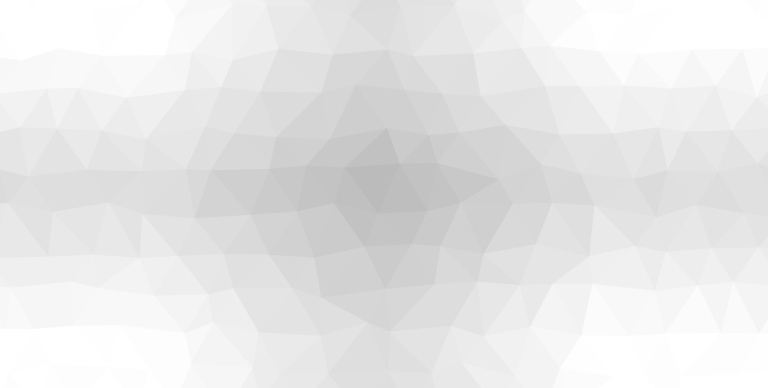
A Shadertoy shader for this background:

```glsl
// A pale low-poly backdrop: flat grey triangles darken toward a soft cross.
// A staggered, jittered lattice is split along the shorter diagonals, and each
// triangle takes the tone of two crossing linear ramps at its centroid.

#define CENTRE vec2(0.492, 0.508)  // crossing point, share of the canvas
#define REACH vec2(0.57, 0.385)    // half widths of the bands, in heights
#define DEPTH vec2(0.138, 0.135)   // darkness of upright and level bands
#define CELL vec2(0.116, 0.102)    // lattice spacing, in heights
#define JITTER vec2(0.54, 0.42)    // vertex scatter, share of a cell
#define GRAIN 0.016                // tone variation between triangles

vec2 hash2(vec2 id) {
    vec3 h = fract(vec3(id.xyx) * vec3(0.1031, 0.1030, 0.0973));
    h += dot(h, h.yzx + 33.33);
    return fract((h.xx + h.yz) * h.zy);
}

// Lattice vertex relative to the crossing point.
vec2 vertexAt(vec2 id) {
    vec2 stagger = vec2(0.5 * mod(id.y, 2.0), -0.5);
    return (id + stagger + (hash2(id + 71.0) - 0.5) * JITTER) * CELL;
}

// Sum of the two ramps that form the cross.
float crossTone(vec2 p) {
    vec2 ramp = max(1.0 - abs(p) / REACH, 0.0);
    return 1.0 - dot(ramp, DEPTH);
}

// Signed distance to the line a-b, positive on its left.
float edgeDistance(vec2 p, vec2 a, vec2 b) {
    vec2 e = b - a, d = p - a;
    return (e.x * d.y - e.y * d.x) / length(e);
}

// Adds a counter-clockwise triangle as (weighted tone, weight).
vec2 facet(vec2 p, vec2 a, vec2 b, vec2 c, float pixel) {
    float d = min(edgeDistance(p, a, b),
              min(edgeDistance(p, b, c), edgeDistance(p, c, a)));
    float coverage = clamp(d / pixel + 0.5, 0.0, 1.0);
    vec2 middle = (a + b + c) / 3.0;
    float grain = (hash2(middle * 97.0 + 311.0).x - 0.5) * GRAIN;
    return coverage * vec2(min(crossTone(middle) + grain, 1.0), 1.0);
}

void mainImage(out vec4 fragColor, in vec2 fragCoord) {
    float pixel = 1.0 / iResolution.y;
    vec2 p = (fragCoord - CENTRE * iResolution.xy) * pixel;
    vec2 home = floor(p / CELL + vec2(0.0, 0.5));

    // The tiny starting weight fills any sliver left between facets.
    vec2 sum = vec2(crossTone(p), 1.0) * 0.001;
    for (int j = -1; j <= 1; j++) {
        for (int i = -1; i <= 1; i++) {
            vec2 id = home + vec2(i, j);
            vec2 a = vertexAt(id);
            vec2 b = vertexAt(id + vec2(1.0, 0.0));
            vec2 c = vertexAt(id + vec2(1.0, 1.0));
            vec2 d = vertexAt(id + vec2(0.0, 1.0));
            if (distance(a, c) < distance(b, d)) {
                sum += facet(p, a, b, c, pixel) + facet(p, a, c, d, pixel);
            } else {
                sum += facet(p, a, b, d, pixel) + facet(p, b, c, d, pixel);
            }
        }
    }
    fragColor = vec4(vec3(sum.x / sum.y), 1.0);
}
```
